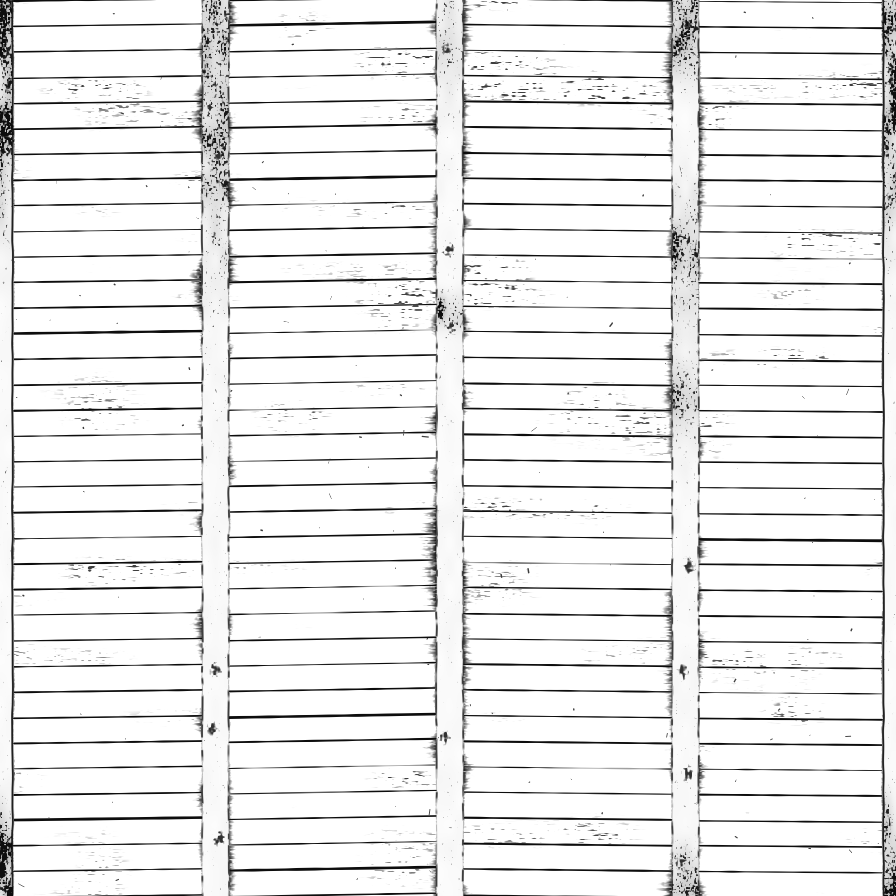
This texture is drawn by a WebGL 2 fragment shader. Its source:

```glsl
#version 300 es
precision highp float;

uniform vec2 u_resolution;
out vec4 outColor;

const float ROWS = 35.0;
const float POST_X[5] = float[5](0.0, 0.2405, 0.502, 0.765, 1.0);
// Board height at the left and right end of each bay, in rows
const vec2 TILT[4] = vec2[4](vec2(0.05, -0.06), vec2(0.02, -0.135),
                             vec2(-0.045, 0.05), vec2(0.05, 0.11));
// Weathered stains: post, height, half length, strength
const vec4 STAINS[8] = vec4[8](
  vec4(1, 0.86, 0.15, 0.38), vec4(1, 0.98, 0.04, 0.2), vec4(2, 0.655, 0.018, 0.5),
  vec4(2, 0.97, 0.07, 0.22), vec4(3, 0.97, 0.045, 0.55), vec4(3, 0.72, 0.06, 0.4),
  vec4(3, 0.56, 0.05, 0.45), vec4(3, 0.02, 0.03, 0.45));

float hash(vec2 p) {
  vec3 q = fract(vec3(p.xyx) * 0.1031);
  q += dot(q, q.yzx + 33.33);
  return fract((q.x + q.y) * q.z);
}

float noise(vec2 p) {
  vec2 i = floor(p), f = fract(p);
  f = f * f * (3.0 - 2.0 * f);
  return mix(mix(hash(i), hash(i + vec2(1, 0)), f.x),
             mix(hash(i + vec2(0, 1)), hash(i + vec2(1, 1)), f.x), f.y);
}

float segmentDistance(vec2 p, vec2 halfAxis) {
  float t = clamp(dot(p, halfAxis) / dot(halfAxis, halfAxis), -1.0, 1.0);
  return length(p - t * halfAxis);
}

// Dark gaps between boards, uneven in weight and partly faded
float boardGaps(vec2 p, int bay, float across, float px) {
  float row = (1.0 - p.y) * ROWS - mix(TILT[bay].x, TILT[bay].y, across);
  vec2 id = vec2(floor(row + 0.5), float(bay) * 17.0 + 3.0);
  float d = abs(row - id.x - 0.04 * (hash(id + 5.0) - 0.5)) / ROWS;
  float weight = hash(id);
  float halfWidth = mix(0.0006, 0.0011, weight) + 0.0004 * step(0.93, weight);
  halfWidth += 0.0005 * (noise(vec2(p.x * 60.0, id.x * 7.3)) - 0.5);
  float fade = smoothstep(0.15, 0.45, noise(vec2(p.x * 14.0, id.x * 3.7 + id.y)) + weight);
  return clamp((halfWidth - d) / px + 0.5, 0.0, 1.0) * mix(0.35, 1.0, fade);
}

// Faint dry scratches, in rare patches mostly near the top
float scratches(vec2 p) {
  float patches = smoothstep(0.7, 0.95, noise(p * vec2(9.0, 30.0) + 4.0) + 0.12 * smoothstep(0.7, 1.0, p.y));
  float strokes = noise(p * vec2(60.0, 620.0)) * 0.6 + noise(p * vec2(260.0, 700.0)) * 0.4;
  return smoothstep(0.66, 0.84, strokes) * patches * 0.8;
}

// Scattered specks and a few short nicks
float nicks(vec2 p, float px) {
  float ink = 0.0;
  vec2 cell = floor(p * 26.0);
  if (hash(cell + 91.0) < 0.22) {
    vec2 center = (cell + 0.25 + 0.5 * vec2(hash(cell + 11.0), hash(cell + 37.0))) / 26.0;
    float angle = 6.283 * hash(cell + 53.0);
    float size = pow(hash(cell + 71.0), 5.0);
    vec2 axis = vec2(cos(angle), sin(angle)) * mix(0.0004, 0.0035, size);
    float radius = mix(0.0001, 0.0009, pow(hash(cell + 23.0), 2.0));
    ink = clamp((radius - segmentDistance(p - center, axis)) / px + 0.5, 0.0, 1.0);
  }
  return ink * 0.8;
}

// Soft soot with fine horizontal bristles where boards meet a post
float fringe(vec2 p, float edge, float seed, float reach) {
  float clump = smoothstep(0.3, 0.9, noise(vec2(p.y * 36.0, seed)));
  float bristle = noise(vec2(p.y * 620.0, seed + 9.0 + p.x * 40.0));
  float span = 0.0015 + reach * clump * (0.35 + 0.9 * bristle * bristle);
  float fall = clamp(1.0 - edge / span, 0.0, 1.0);
  float grain = noise(p * vec2(330.0, 640.0));
  return fall * smoothstep(0.1, 0.75, grain * 0.7 + fall * 0.4) * (0.5 + 0.5 * clump);
}

// Gray stains, speckled grain and knots on the uprights
float postWear(vec2 p, float dx, float id, bool outer) {
  float wear = 0.07;
  for (int i = 0; i < 8; i++) {
    float reach = (p.y - STAINS[i].y) / STAINS[i].z;
    if (STAINS[i].x == id) wear += STAINS[i].w * exp(-reach * reach);
  }
  if (outer) wear = 0.06 + 0.55 * smoothstep(0.63, 0.9, p.y) + 0.25 * smoothstep(0.96, 1.0, p.y)
                  + 0.6 * smoothstep(0.15, 0.03, p.y);
  wear *= 0.45 + 1.1 * noise(vec2(dx * 90.0 + id * 7.0, p.y * 38.0 + id * 5.0));
  float grain = noise(vec2(dx * 700.0 + id * 31.0, p.y * 260.0)) * 0.5
              + noise(vec2(dx * 480.0 + 50.0, p.y * 560.0 + id * 19.0)) * 0.5;
  float ink = wear * 0.35 + 0.75 * smoothstep(0.85 - wear * 0.7, 1.1 - wear * 0.7, grain);
  float cell = floor(p.y * 9.0);
  vec2 seed = vec2(cell, id + 40.0);
  if (!outer && hash(seed) < 0.5) {
    vec2 center = vec2(0.014 * (hash(seed + 7.0) - 0.5), (cell + 0.2 + 0.6 * hash(seed + 13.0)) / 9.0);
    float d = length((vec2(dx, p.y) - center) * vec2(1.0, 0.75));
    float rough = 0.008 * (noise(p * 380.0) - 0.5);
    ink = max(ink, 0.85 * smoothstep(0.006, 0.001, d + rough));
  }
  return ink;
}

void main() {
  vec2 p = gl_FragCoord.xy / u_resolution;
  float px = 1.0 / u_resolution.y;

  // Find the bay and its nearest post
  int bay = 0;
  for (int i = 1; i < 4; i++) if (p.x > POST_X[i]) bay = i;
  float across = (p.x - POST_X[bay]) / (POST_X[bay + 1] - POST_X[bay]);
  int post = bay + int(across > 0.5);
  bool outer = post == 0 || post == 4;
  float id = float(post), dx = p.x - POST_X[post];
  float seed = id * 13.0 + step(0.0, dx) * 5.0;
  float edge = abs(dx) - 0.0148 - 0.001 * (noise(vec2(p.y * 60.0, seed)) - 0.5);

  float boards = max(boardGaps(p, bay, across, px), max(scratches(p), nicks(p, px)));
  float reach = outer ? 0.001 : (dx < 0.0 ? 0.017 : 0.011);
  boards = max(boards, fringe(p, max(edge, 0.0), seed, reach));

  // Lay the post over the boards and darken its broken rim
  float ink = mix(postWear(p, dx, id, outer), boards, smoothstep(-px, px, edge));
  float rim = smoothstep(px + 0.0008, 0.0003, abs(edge + (outer ? 0.0008 : 0.0)));
  float broken = outer ? 1.15 : smoothstep(0.25, 0.7, noise(vec2(p.y * 150.0, seed + 3.0)));
  ink = max(ink, rim * broken * 0.8);

  outColor = vec4(mix(vec3(1.0), vec3(0.05), clamp(ink, 0.0, 1.0)), 1.0);
}
```
